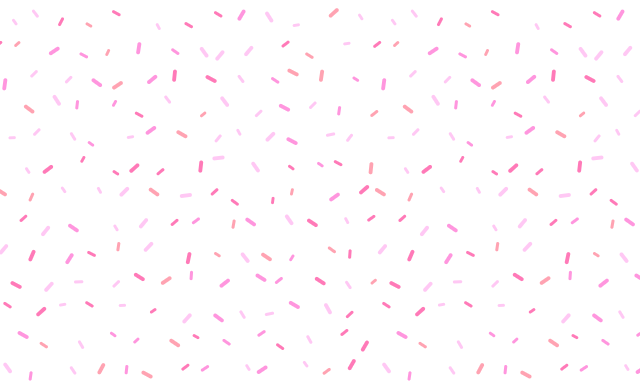
This pattern is drawn by a WebGL 1 fragment shader. Its source:

```glsl
precision highp float;
// Pastel pink sugar sprinkles scattered over a white ground.

uniform vec2 u_resolution;

// Layout, in canvas heights and in cells
const float CELL = 0.0759;      // mean spacing, as a share of the canvas height
const float COLUMNS = 13.0;     // the scatter repeats after this many cells
const float JITTER = 0.54;      // wander of a sprinkle inside its cell
const float STAGGER = 0.25;     // sideways shift of alternate rows

// Sprinkle sizes as (half core length, radius), in cells
const vec2 LARGE = vec2(0.142, 0.066);
const vec2 MEDIUM = vec2(0.108, 0.052);
const vec2 SMALL = vec2(0.075, 0.050);

// Colours
const vec3 GROUND = vec3(1.0);
const vec3 BLUSH = vec3(1.0, 0.785, 0.955);
const vec3 ORCHID = vec3(1.0, 0.59, 0.87);
const vec3 SALMON = vec3(1.0, 0.64, 0.70);
const vec3 HOT_PINK = vec3(1.0, 0.48, 0.72);

// Shares of the colours, cumulative
const float BLUSH_END = 0.32;
const float ORCHID_END = 0.56;
const float SALMON_END = 0.77;

// Directions in degrees, counter-clockwise from the right
const float SPREAD = 10.0;
const float FALLING = -32.0;
const float STEEP_FALLING = -57.0;
const float RISING = 38.0;
const float STEEP_RISING = 62.0;
const float UPRIGHT = 82.0;
const float LEVEL = 7.0;

// Four random values in 0..1 from a cell index
vec4 hash4(vec2 cell) {
  vec4 q = fract(cell.xyxy * vec4(0.1031, 0.1030, 0.0973, 0.1099));
  q += dot(q, q.wzxy + 33.33);
  return fract((q.xxyz + q.yzzw) * q.zywx);
}

float capsuleDistance(vec2 p, vec2 size) {
  p.x -= clamp(p.x, -size.x, size.x);
  return length(p) - size.y;
}

vec3 pickColour(float tone) {
  if (tone < BLUSH_END) return BLUSH;
  if (tone < ORCHID_END) return ORCHID;
  return tone < SALMON_END ? SALMON : HOT_PINK;
}

// Pale sprinkles lean more steeply than the saturated ones
float pickDirection(float tone, float choice) {
  if (tone < BLUSH_END) {
    if (choice < 0.58) return STEEP_FALLING;
    return choice < 0.84 ? RISING + 10.0 : LEVEL;
  }
  if (choice < 0.52) return FALLING;
  if (choice < 0.78) return RISING;
  if (choice < 0.93) return UPRIGHT;
  return STEEP_RISING;
}

vec2 pickSize(float choice) {
  if (choice < 0.40) return LARGE;
  return choice < 0.76 ? MEDIUM : SMALL;
}

void main() {
  vec2 p = gl_FragCoord.xy / (u_resolution.y * CELL);
  float pixel = 1.0 / (u_resolution.y * CELL);
  vec2 home = floor(p);
  vec3 colour = GROUND;

  // Draw the sprinkles of this cell and its neighbours
  for (int j = -1; j <= 1; j++) {
    for (int i = -1; i <= 1; i++) {
      vec2 cell = home + vec2(float(i), float(j));
      vec2 id = vec2(mod(cell.x, COLUMNS), cell.y) + 17.0;
      vec4 place = hash4(id);
      vec4 look = hash4(id + 71.0);

      // Staggered, jittered centre
      vec2 centre = cell + 0.5 + JITTER * (place.xy - 0.5);
      centre.x += STAGGER * (2.0 * mod(cell.y, 2.0) - 1.0);

      // Turn into the frame of the sprinkle
      float degreesTurned = pickDirection(look.x, look.y) + SPREAD * (place.z - 0.5);
      float angle = radians(degreesTurned);
      vec2 axis = vec2(cos(angle), sin(angle));
      vec2 offset = p - centre;
      vec2 local = vec2(dot(offset, axis), dot(offset, vec2(-axis.y, axis.x)));

      float d = capsuleDistance(local, pickSize(look.z));
      float coverage = clamp(0.5 - d / pixel, 0.0, 1.0);
      colour = mix(colour, pickColour(look.x), coverage);
    }
  }

  gl_FragColor = vec4(colour, 1.0);
}
```
